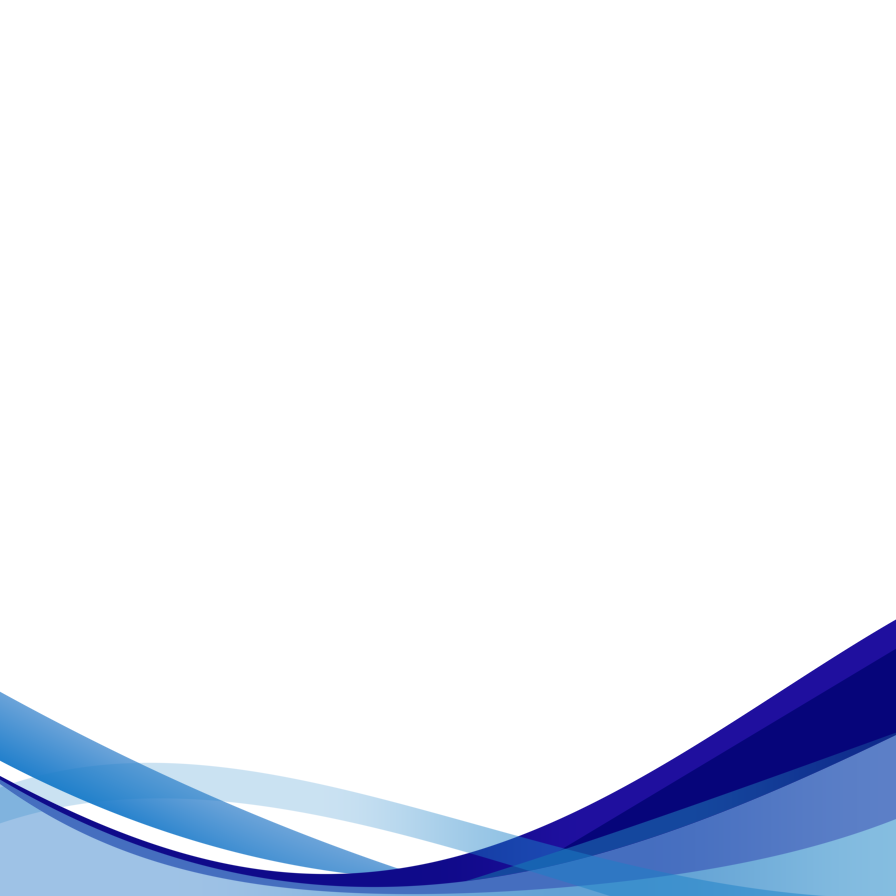
A WebGL 1 fragment shader for this background:

```glsl
precision highp float;
// Overlapping translucent blue ribbons sweeping across the foot of a white page.

uniform vec2 u_resolution;

const vec3 PAPER       = vec3(1.0);
const vec3 BAND_PALE   = vec3(0.42, 0.64, 0.85);
const vec3 BAND_DEEP   = vec3(0.13, 0.50, 0.80);
const vec3 NAVY        = vec3(0.06, 0.04, 0.54);
const vec3 NAVY_DEEP   = vec3(0.025, 0.02, 0.48);
const vec3 VIOLET      = vec3(0.12, 0.06, 0.62);
const vec3 OVERLAP     = vec3(0.08, 0.28, 0.62);
const vec3 OVERLAP_END = vec3(0.06, 0.17, 0.55);
const vec3 MEDIUM      = vec3(0.27, 0.43, 0.75);
const vec3 MEDIUM_END  = vec3(0.36, 0.50, 0.78);
const vec3 POOL_LEFT   = vec3(0.62, 0.76, 0.90);
const vec3 POOL_MID    = vec3(0.38, 0.63, 0.83);
const vec3 POOL_RIGHT  = vec3(0.52, 0.74, 0.88);
const vec3 VEIL        = vec3(0.10, 0.50, 0.78);
const float VEIL_THIN  = 0.23;
const float VEIL_THICK = 0.50;

// Smooth curve through five heights, evenly spaced from x = 0 to x = 1.
float curve(float x, float a, float b, float c, float d, float e) {
  float t = 4.0 * x;
  float w1 = t;
  float w2 = w1 * (t - 1.0) / 2.0;
  float w3 = w2 * (t - 2.0) / 3.0;
  float w4 = w3 * (t - 3.0) / 4.0;
  return a + w1 * (b - a)
           + w2 * (c - 2.0 * b + a)
           + w3 * (d - 3.0 * c + 3.0 * b - a)
           + w4 * (e - 4.0 * d + 6.0 * c - 4.0 * b + a);
}

// Coverage of the area below a height, softened over about a pixel.
float below(float y, float height) {
  float soft = 0.8 / u_resolution.y;
  return 1.0 - smoothstep(-soft, soft, y - height);
}

float between(float y, float low, float high) {
  return below(y, high) * (1.0 - below(y, low));
}

void main() {
  vec2 p = gl_FragCoord.xy / u_resolution;
  float x = p.x;
  float y = p.y;

  // Edges of the ribbons
  float bandTop    = 0.228 - 0.55 * x + 0.238 * x * x;
  float bandBottom = 0.151 - 0.523 * x + 0.512 * x * x;
  float navyTop    = curve(x, 0.134, 0.0365, 0.0417, 0.1523, 0.3086);
  float navyBottom = curve(x, 0.130, 0.0286, 0.0143, 0.0729, 0.1797);
  float overlapTop = curve(x, -0.12, -0.061, 0.0104, 0.093, 0.1823);
  float poolTop    = curve(x, 0.125, 0.0195, 0.0026, 0.0234, 0.0859);
  float veilTop    = curve(x, 0.121, 0.1435, 0.0885, 0.0245, -0.003);
  float veilBottom = curve(x, 0.081, 0.1055, 0.0547, -0.022, -0.10);
  float stripEdge  = 0.276 - 0.60 * (1.0 - x);

  vec3 color = PAPER;

  // Sky-blue band falling from the left
  float across = clamp((bandTop - y) / max(bandTop - bandBottom, 0.004), 0.0, 1.0);
  float depth = across * (1.0 - smoothstep(0.05, 0.45, x) * 0.75);
  color = mix(color, mix(BAND_PALE, BAND_DEEP, depth),
              between(y, bandBottom, bandTop));

  // Navy sweep with its brighter upper strip
  float rising = smoothstep(0.45, 0.65, x);
  vec3 navy = mix(NAVY, NAVY_DEEP, rising);
  navy = mix(navy, VIOLET, rising * (1.0 - below(y, stripEdge)));
  color = mix(color, navy, below(y, navyTop));

  // Blue overlap along the lower side of the sweep
  vec3 overlap = mix(OVERLAP, OVERLAP_END, smoothstep(0.75, 1.0, x));
  color = mix(color, overlap, between(y, navyBottom, overlapTop));

  // Medium ribbon under the sweep, then the pale pool at the foot
  vec3 medium = mix(MEDIUM, MEDIUM_END, smoothstep(0.7, 1.0, x));
  color = mix(color, medium, below(y, navyBottom));
  vec3 pool = mix(POOL_LEFT, POOL_MID, smoothstep(0.2, 0.65, x));
  pool = mix(pool, POOL_RIGHT, smoothstep(0.7, 1.0, x));
  color = mix(color, pool, below(y, poolTop));

  // Translucent veil crossing everything
  float thickness = mix(VEIL_THIN, VEIL_THICK, smoothstep(0.35, 0.62, x));
  float onNavy = between(y, poolTop, navyTop) * (1.0 - smoothstep(0.2, 0.5, x));
  color = mix(color, VEIL, thickness * (1.0 - onNavy)
              * between(y, veilBottom, veilTop));

  gl_FragColor = vec4(color, 1.0);
}
```
